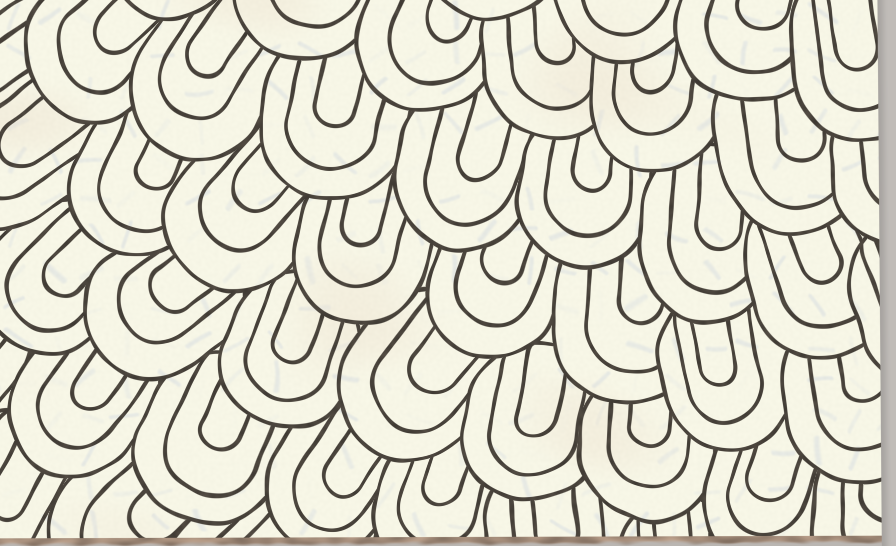
This pattern is drawn by a Shadertoy shader. Its source:

```glsl
// Hand-inked overlapping scales on cream paper lying on a grey and brown table.
// Jittered lattice cells are painted from bottom to top; each scale hides those
// below it and holds two smaller nested arches. Units: canvas height = 1.

const vec3 PAPER = vec3(0.968, 0.965, 0.902);
const vec3 INK = vec3(0.285, 0.262, 0.232);
const vec3 GHOST = vec3(0.86, 0.88, 0.885);
const vec3 STAIN = vec3(0.93, 0.89, 0.82);
const vec3 TABLE_GREY = vec3(0.73, 0.715, 0.70);
const vec3 TABLE_BROWN = vec3(0.62, 0.53, 0.46);

const vec2 STEP_SIDE = vec2(0.224, -0.068);   // lattice step along a row
const vec2 STEP_UP = vec2(-0.068, 0.239);     // lattice step to the row above
const vec2 ORIGIN = vec2(0.385, 0.83);
const float RADIUS = 0.128;
const float JITTER = 0.042;
const float PEN = 0.0036;                     // half width of a stroke
const float TILT_LEFT = 0.85;                 // lean of the scales, radians
const float TILT_RIGHT = -0.12;

vec2 hash2(vec2 p) {
    vec3 q = fract(p.xyx * vec3(0.1031, 0.1030, 0.0973));
    q += dot(q, q.yzx + 33.33);
    return fract((q.xx + q.yz) * q.zy);
}

float gradDot(vec2 cell, vec2 corner, vec2 f) {
    float a = 6.2832 * hash2(cell + corner).x;
    return dot(vec2(cos(a), sin(a)), f - corner);
}

float gradientNoise(vec2 p) {
    vec2 c = floor(p), f = fract(p);
    vec2 u = f * f * f * (f * (f * 6.0 - 15.0) + 10.0);
    float low = mix(gradDot(c, vec2(0, 0), f), gradDot(c, vec2(1, 0), f), u.x);
    float high = mix(gradDot(c, vec2(0, 1), f), gradDot(c, vec2(1, 1), f), u.x);
    return mix(low, high, u.y);
}

vec2 noise2(vec2 p) {
    return vec2(gradientNoise(p), gradientNoise(p + 57.3));
}

// Signed distance to a round-bottomed arch stretched upwards
float arch(vec2 q, float radius, float stretch) {
    q.y -= clamp(q.y, 0.0, stretch);
    return length(q) - radius;
}

float stroke(float d, float width, float aa) {
    return 1.0 - smoothstep(width - aa, width + aa, abs(d));
}

// Ink coverage of all scales near p
float scales(vec2 p, float aspect, float aa) {
    float pen = PEN * (1.0 + 0.35 * gradientNoise(p * 22.0));
    p += 0.022 * noise2(p * 3.1) + 0.004 * noise2(p * 15.0);
    vec2 base = round(inverse(mat2(STEP_SIDE, STEP_UP)) * (p - ORIGIN));
    float ink = 0.0;
    for (int j = -2; j <= 2; j++)
    for (int i = -2; i <= 2; i++) {
        vec2 id = base + vec2(i, j);
        vec2 rnd = hash2(id + 41.0), rnd2 = hash2(id + 87.0);
        vec2 center = ORIGIN + id.x * STEP_SIDE + id.y * STEP_UP;
        center += JITTER * (rnd - 0.5);

        // Turn into the frame of the scale, whose y axis points to its opening
        float tilt = mix(TILT_LEFT, TILT_RIGHT, center.x / aspect) + 0.6 * (rnd2.x - 0.5);
        vec2 d = p - center;
        vec2 q = vec2(d.x * cos(tilt) - d.y * sin(tilt), d.x * sin(tilt) + d.y * cos(tilt));
        float r = RADIUS * mix(0.92, 1.07, rnd2.y);

        // Outline and the two arches nested towards the opening
        float rim = arch(q, r, 0.45 * r);
        vec2 shift = r * vec2(0.18 * (rnd.x - 0.5), mix(0.0, 0.14, rnd.y));
        float middle = arch(q - shift, r * mix(0.56, 0.66, rnd.x), r);
        float inner = arch(q - shift * 1.6 - vec2(0.0, 0.27 * r), r * mix(0.27, 0.36, rnd2.x), r);

        float inside = 1.0 - smoothstep(-aa, aa, rim);
        float arcs = max(stroke(middle, pen, aa), stroke(inner, pen, aa));
        ink = max(ink * (1.0 - inside), max(stroke(rim, pen, aa), arcs * inside));
    }
    return ink;
}

// Blurred short strokes showing through from the reverse side
float ghostMarks(vec2 p) {
    vec2 g = p * 15.0 + 0.35 * noise2(p * 9.0);
    vec2 rnd = hash2(floor(g) + 13.0);
    vec2 q = fract(g) - 0.5 - 0.2 * (rnd - 0.5);
    float a = 3.1416 * rnd.x;
    vec2 dir = vec2(cos(a), sin(a));
    float d = length(q - dir * clamp(dot(q, dir), -0.3, 0.3));
    return (1.0 - smoothstep(0.01, 0.11, d)) * smoothstep(0.3, 0.9, rnd.y);
}

void mainImage(out vec4 fragColor, in vec2 fragCoord) {
    vec2 p = fragCoord / iResolution.y;
    float aspect = iResolution.x / iResolution.y;
    float aa = 0.7 / iResolution.y;

    // Paper with show-through, warm stains and fine grain
    vec3 color = mix(PAPER, GHOST, 0.6 * ghostMarks(p));
    float stain = smoothstep(0.12, 0.6, gradientNoise(p * vec2(2.3, 4.5) + 7.0));
    color = mix(color, STAIN, 0.5 * stain);
    color += 0.012 * gradientNoise(p * 130.0);

    // Pen lines
    vec3 inkTone = INK * (1.0 + 0.25 * gradientNoise(p * 70.0));
    color = mix(color, inkTone, scales(p, aspect, aa));

    // Table beyond the right and lower edges of the sheet
    float right = p.x - (aspect - 0.026 - 0.008 * p.y);
    float below = 0.014 + 0.005 * p.x / aspect - p.y;
    vec3 grey = TABLE_GREY * mix(0.9, 1.03, smoothstep(0.0, 0.02, right));
    float grime = gradientNoise(vec2(p.x * 24.0, p.y * 60.0));
    vec3 brown = TABLE_BROWN * (1.0 + 0.35 * grime);
    brown = mix(brown, TABLE_GREY, smoothstep(0.008, 0.016, below + 0.006 * grime));
    color = mix(color, brown, smoothstep(-aa, aa, below));
    color = mix(color, grey, smoothstep(-aa, aa, right));

    fragColor = vec4(clamp(color, 0.0, 1.0), 1.0);
}
```
